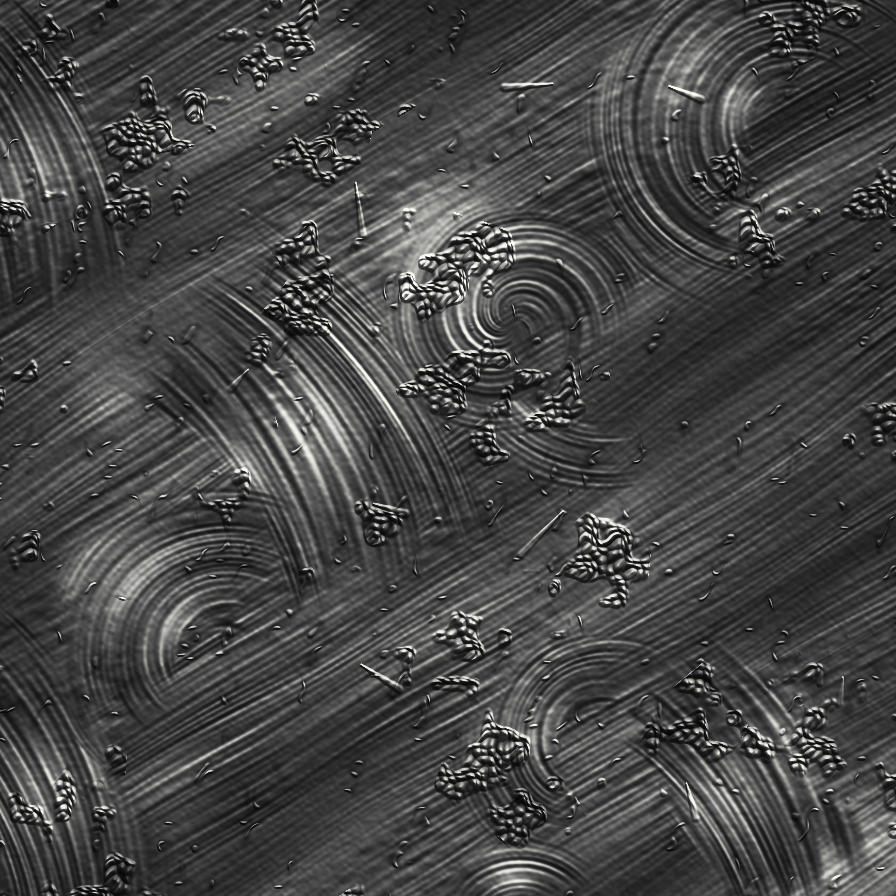
Give the GLSL for this texture, as a three.js fragment shader.

```glsl
varying vec2 vUv;

const float PI = 3.14159;
const float GRAIN_ANGLE = 0.56;
const float FURROW_MEAN = 0.95;
const vec2 LIGHT_STEP = vec2(0.0006, 0.0019);
const vec3 COOL_SHADOW = vec3(1.0, 0.98, 1.01);
const vec3 WARM_LIGHT = vec3(1.0, 1.0, 0.975);

float hash(vec2 c) {
  return fract(sin(dot(c, vec2(127.1, 311.7))) * 43758.5);
}

float noise(vec2 p) {
  vec2 i = floor(p), f = fract(p);
  f = f * f * (3.0 - 2.0 * f);
  return mix(mix(hash(i), hash(i + vec2(1, 0)), f.x),
             mix(hash(i + vec2(0, 1)), hash(i + vec2(1, 1)), f.x), f.y);
}

// Cellular noise: distance to the nearest point, and that point's random id
vec2 cells(vec2 p) {
  vec2 home = floor(p), nearest = vec2(9.0, 0.0);
  for (int y = -1; y <= 1; y++) {
    for (int x = -1; x <= 1; x++) {
      vec2 c = home + vec2(x, y);
      vec2 site = c + 0.15 + 0.7 * vec2(hash(c), hash(c + 37.0));
      float d = length(p - site);
      if (d < nearest.x) nearest = vec2(d, hash(c + 71.0));
    }
  }
  return nearest;
}

vec2 rotate(vec2 p, float a) {
  float c = cos(a), s = sin(a);
  return vec2(c * p.x + s * p.y, c * p.y - s * p.x);
}

// Combed ridges; q.x runs along the stroke, q.y across it
float furrows(vec2 q) {
  float drift = noise(q * vec2(3.0, 19.0));
  float comb = sin(q.y * 400.0 + 7.0 * drift);
  float fineComb = sin(q.y * 810.0 + 9.0 * noise(q * vec2(4.0, 31.0) + 8.0));
  float hairs = noise(q * vec2(7.0, 115.0)) + 0.7 * noise(q * vec2(13.0, 230.0));
  return 0.36 * comb * drift + 0.16 * fineComb + 1.12 * hairs;
}

// Lays an arc-shaped stroke over a surface of (height, sheen)
vec2 sweep(vec2 surface, vec2 p, vec2 centre, vec2 band, vec2 fan, float twist) {
  vec2 d = p - centre;
  float r = length(d);
  float turn = mod(atan(d.y, d.x) - fan.x + PI, 2.0 * PI) - PI;
  float across = r + twist * turn + 0.025 * r * sin(turn * 2.3 + r * 21.0);
  float ragged = noise(vec2(across * 75.0, fan.x * 9.0)) - 0.5;
  float reach = abs(turn) / fan.y;
  float wobble = 0.05 * (noise(p * 14.0) - 0.5);
  float mask = 1.0 - smoothstep(0.65, 1.05, reach + 0.5 * ragged);
  mask *= smoothstep(band.x, band.x + 0.02, r + wobble);
  mask *= 1.0 - smoothstep(band.y - 0.04, band.y, r + wobble);
  if (mask < 0.002) return surface;
  float along = turn * 0.5 * (band.x + band.y);
  float height = furrows(vec2(along, across + fan.x));
  float glow = exp(-5.0 * reach * reach) * (0.1 + 1.2 * noise(vec2(across * 30.0, fan.x)));
  float sheen = glow - 0.25 + 0.55 * (height - FURROW_MEAN);
  return mix(surface, vec2(height, sheen), mask);
}

// Straight diagonal strokes with creases and broad tonal streaks
vec2 diagonalStrokes(vec2 p) {
  vec2 q = rotate(p, GRAIN_ANGLE) + 3.0;
  q.y += 0.008 * sin(q.x * 5.0 + q.y * 9.0) + 0.002 * sin(q.x * 19.0 - q.y * 23.0);
  float crease = smoothstep(0.45, 0.58, noise(q * vec2(2.6, 36.0)));
  float streak = noise(q * vec2(3.5, 11.0)) + 0.6 * noise(q * vec2(5.0, 40.0)) - 0.83;
  float glint = smoothstep(0.68, 0.95, noise(q * vec2(5.0, 10.0) + 17.0));
  float rough = 0.15 + 1.1 * noise(p * 8.0);
  float height = furrows(q);
  float sheen = 0.75 * streak + 0.7 * glint + 0.25 * rough * (height - FURROW_MEAN);
  return vec2(height * rough + 0.45 * crease, sheen);
}

// Crusted clumps, torn crumbs and fine grit
vec2 debris(vec2 p) {
  vec2 q = rotate(p, GRAIN_ANGLE);
  float tear = noise(p * 55.0);
  vec2 lump = cells(q * vec2(6.0, 10.0) + 4.0);
  float size = 0.1 + 0.45 * lump.y;
  float edge = lump.x + 0.8 * (tear - 0.5) + 0.5 * (noise(p * 24.0) - 0.5);
  float clump = (1.0 - smoothstep(size - 0.12, size + 0.06, edge)) * step(lump.y, 0.45);
  float pebble = max(0.0, 1.0 - 1.4 * cells(p * 105.0 + 2.0 * tear).x);
  vec2 grain = cells(q * vec2(30.0, 42.0) + 1.6 * tear);
  float chip = step(grain.y, 0.2);
  float crumb = chip * (1.0 - smoothstep(0.04, 0.2, grain.x));
  float shadow = chip * (1.0 - smoothstep(0.15, 0.5, grain.x));
  float grit = noise(p * 210.0) + noise(p * 95.0 + 5.0);
  float scuffs = smoothstep(0.55, 0.8, noise(q * vec2(9.0, 16.0))) * noise(q * vec2(70.0, 130.0));
  return vec2(clump * (2.6 * pebble + 1.2 * tear) + 1.1 * crumb + 0.3 * grit + 1.2 * scuffs,
              clump * (1.2 * pebble - 0.8) + 0.3 * crumb - 0.35 * shadow);
}

// Thin metal slivers, at most one in each grid cell
vec2 slivers(vec2 p) {
  vec2 g = p * 6.0, c = floor(g);
  vec2 offset = 0.3 * (vec2(hash(c + 5.0), hash(c + 9.0)) - 0.5);
  vec2 d = rotate(fract(g) - 0.5 - offset, PI * hash(c + 13.0));
  float halfLength = 0.06 + 0.16 * hash(c + 17.0);
  float taper = 0.022 * (1.0 - 0.6 * d.x / halfLength);
  d.x -= clamp(d.x, -halfLength, halfLength);
  float blade = (1.0 - smoothstep(0.2, 1.0, length(d) / max(taper, 0.009)));
  return vec2(1.3, 0.3) * blade * step(hash(c + 21.0), 0.25);
}

vec2 metal(vec2 p) {
  vec2 s = diagonalStrokes(p);
  // Long steep arcs
  s = sweep(s, p, vec2(-0.05, 0.25), vec2(0.36, 0.64), vec2(0.60, 0.38), 0.0);
  s = sweep(s, p, vec2(-0.40, 0.62), vec2(0.36, 0.58), vec2(0.42, 0.32), 0.0);
  s = sweep(s, p, vec2(-0.30, -0.05), vec2(0.28, 0.50), vec2(0.45, 0.40), 0.0);
  s = sweep(s, p, vec2(0.50, -0.10), vec2(0.32, 0.50), vec2(0.60, 0.35), 0.0);
  s = sweep(s, p, vec2(0.68, 0.66), vec2(0.12, 0.24), vec2(4.0, 0.75), 0.0);
  // Tight swirls
  s = sweep(s, p, vec2(0.87, 0.85), vec2(0.03, 0.23), vec2(2.6, 1.7), 0.012);
  s = sweep(s, p, vec2(0.57, 0.64), vec2(0.0, 0.16), vec2(2.4, 3.0), 0.018);
  s = sweep(s, p, vec2(0.24, 0.26), vec2(0.03, 0.2), vec2(2.4, 1.4), 0.012);
  s = sweep(s, p, vec2(0.66, 0.16), vec2(0.02, 0.15), vec2(2.7, 1.6), 0.015);
  s = sweep(s, p, vec2(0.58, -0.04), vec2(0.03, 0.11), vec2(1.7, 1.2), 0.0);
  return s + debris(p) + slivers(p);
}

void main() {
  vec2 surface = metal(vUv);
  float relief = surface.x - metal(vUv + LIGHT_STEP).x;
  vec2 fromMiddle = vUv - 0.5;
  float sheen = surface.y - 0.7 * dot(fromMiddle, fromMiddle);
  float shade = 0.28 * exp(1.45 * clamp(relief, -0.7, 0.8) + sheen);
  // Soft shoulder keeps the brightest ridges below white
  shade = shade < 0.6 ? shade : 1.0 - 0.4 * exp((0.6 - shade) / 0.4);
  gl_FragColor = vec4(shade * mix(COOL_SHADOW, WARM_LIGHT, smoothstep(0.1, 0.6, shade)), 1.0);
}
```
